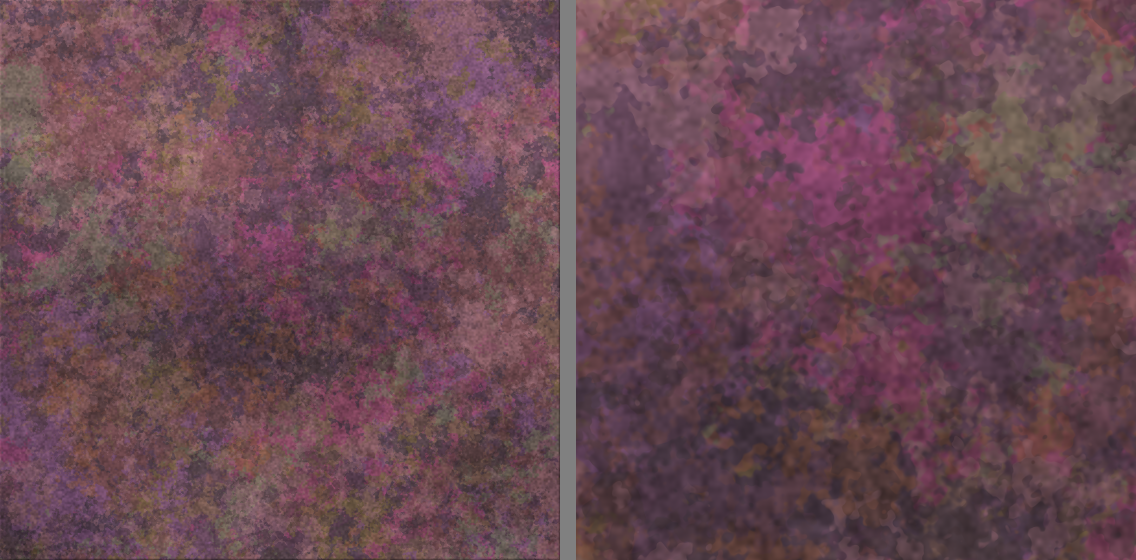
Left, the full canvas; right, a detail of the centre.
Reproduce this texture procedurally as a WebGL 2 fragment shader.

```glsl
#version 300 es
precision highp float;
// Weathered, mottled patina of plum, rose, magenta, olive and rust patches with crumbling edges.

#define PATCH_SCALE 4.6
#define OCTAVES 7
#define ROUGHNESS 0.80
#define EDGE_SOFTNESS 0.022
#define FLAKE_SCALE 4.0
#define TONE_DEPTH 0.75
#define MOTTLE_DEPTH 0.75
#define GRAIN_SCALE 256.0
#define GRAIN_DEPTH 0.22
#define RIM_WIDTH 0.004

uniform vec2 u_resolution;
out vec4 outColor;

float hash(vec2 cell) {
    uvec2 q = uvec2(ivec2(cell)) * uvec2(1597334677u, 3812015801u);
    uint n = (q.x ^ q.y) * 1597334677u;
    n = (n ^ (n >> 15)) * 2246822519u;
    return float((n ^ (n >> 13)) >> 8) / 16777216.0;
}

float valueNoise(vec2 p) {
    vec2 cell = floor(p);
    vec2 f = fract(p);
    f = f * f * (3.0 - 2.0 * f);
    float low = mix(hash(cell), hash(cell + vec2(1, 0)), f.x);
    float high = mix(hash(cell + vec2(0, 1)), hash(cell + vec2(1, 1)), f.x);
    return mix(low, high, f.y);
}

// Rotated octaves, normalised to a mean of one half
float fbm(vec2 p, int octaves, float gain) {
    const mat2 turn = mat2(0.8, 0.6, -0.6, 0.8);
    float sum = 0.0, total = 0.0, weight = 1.0;
    for (int i = 0; i < octaves; i++) {
        sum += weight * valueNoise(p);
        total += weight;
        weight *= gain;
        p = turn * p * 2.0 + 17.3;
    }
    return sum / total;
}

// Ragged coverage: a higher level leaves fewer patches
float patches(vec2 p, float seed, float level) {
    float field = fbm(p * PATCH_SCALE + seed * vec2(37.1, 61.7), OCTAVES, ROUGHNESS);
    return smoothstep(level - EDGE_SOFTNESS, level + EDGE_SOFTNESS, field);
}

// Small crumbs that break the larger patches
float flakes(vec2 p, float seed, float level) {
    float field = fbm(p * PATCH_SCALE * FLAKE_SCALE + seed * vec2(53.9, 29.3), 5, ROUGHNESS);
    return smoothstep(level - EDGE_SOFTNESS, level + EDGE_SOFTNESS, field);
}

void main() {
    vec2 uv = gl_FragCoord.xy / u_resolution;
    vec2 p = uv * u_resolution / min(u_resolution.x, u_resolution.y);

    // Broad ground of rose brown, plum and dusty mauve
    vec3 ground = mix(vec3(0.46, 0.30, 0.32), vec3(0.40, 0.28, 0.36), patches(p, 1.0, 0.50));
    ground = mix(ground, vec3(0.56, 0.39, 0.42), 0.75 * patches(p, 2.0, 0.54));
    vec3 color = mix(ground, vec3(0.49, 0.38, 0.32), 0.75 * patches(p, 3.0, 0.56));

    // Stronger stains
    color = mix(color, vec3(0.48, 0.32, 0.48), 0.75 * patches(p, 4.0, 0.55));
    color = mix(color, vec3(0.57, 0.26, 0.42), 0.70 * patches(p, 5.0, 0.57));
    color = mix(color, vec3(0.31, 0.25, 0.30), 0.75 * patches(p, 6.0, 0.58));
    color = mix(color, vec3(0.47, 0.39, 0.25), 0.65 * patches(p, 7.0, 0.60));
    color = mix(color, vec3(0.55, 0.35, 0.27), 0.60 * patches(p, 8.0, 0.61));
    color = mix(color, vec3(0.45, 0.44, 0.37), 0.65 * patches(p, 9.0, 0.63));

    // Crumbs of ground, dark umber and pale rose
    color = mix(color, ground, 0.65 * flakes(p, 1.0, 0.55));
    color = mix(color, vec3(0.33, 0.25, 0.27), 0.50 * flakes(p, 2.0, 0.60));
    color = mix(color, vec3(0.58, 0.41, 0.45), 0.45 * flakes(p, 3.0, 0.61));

    // Slow light and shade, small blotches, then fine grain
    float tone = fbm(p * 2.6 + 211.0, 4, 0.55) - 0.5;
    float mottle = fbm(p * 60.0 + 97.0, 3, 0.8) - 0.5;
    float grain = valueNoise(p * GRAIN_SCALE + 53.0) - 0.5;
    color *= 1.0 + TONE_DEPTH * tone + MOTTLE_DEPTH * mottle * 0.5 + GRAIN_DEPTH * grain;

    // Thin bevelled rim: pale at left and top, dark at right and bottom
    float pale = 1.0 - smoothstep(0.0, RIM_WIDTH, min(uv.x, 1.0 - uv.y));
    float dark = 1.0 - smoothstep(0.0, RIM_WIDTH, min(1.0 - uv.x, uv.y));
    color *= 1.0 + 0.15 * pale - 0.35 * dark;

    outColor = vec4(clamp(color, 0.0, 1.0), 1.0);
}
```
